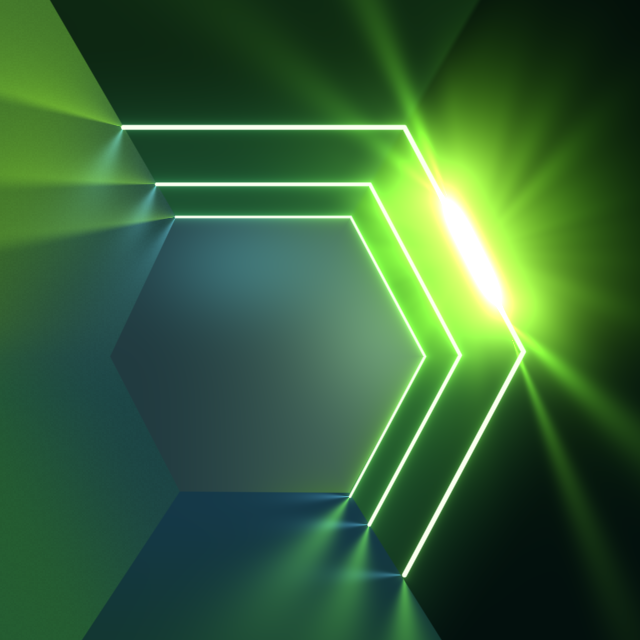
Give the GLSL for this background, as a Shadertoy shader.

```glsl
// Hexagonal corridor with three nested neon strips, a lime flare and fans of light.

const vec2 HEX[6] = vec2[6](vec2(.275,.661), vec2(.548,.661), vec2(.664,.443),
                            vec2(.546,.230), vec2(.281,.232), vec2(.172,.443));
const vec2 FAR_END[6] = vec2[6](vec2(.078,1.), vec2(.749,1.), vec2(1.,.443),
                                vec2(.690,0.), vec2(.128,0.), vec2(0.,.443));
// Walls run clockwise from the ceiling; the seams before them may be soft.
const vec3 WALL_NEAR[6] = vec3[6](vec3(.09,.26,.16), vec3(.10,.28,.12), vec3(.08,.25,.15),
                                  vec3(.08,.22,.28), vec3(.11,.27,.27), vec3(.13,.28,.27));
const vec3 WALL_FAR[6] = vec3[6](vec3(.05,.15,.07), vec3(.01,.05,.04), vec3(.01,.06,.05),
                                 vec3(.07,.21,.19), vec3(.14,.36,.19), vec3(.22,.41,.16));
const float WALL_FLARE[6] = float[6](.35, 1., .35, .03, 0., 0.);
const float SEAM_SOFT[6] = float[6](0., .004, .07, 0., 0., .07);
const float FLARE_SOFT[6] = float[6](0., .05, .09, 0., 0., 0.);

// Each strip has four corners; the widths and fan angles go with the strips.
const vec2 STRIP[12] = vec2[12](
    vec2(.193,.801), vec2(.632,.801), vec2(.818,.4505), vec2(.632,.1016),
    vec2(.245,.712), vec2(.578,.712), vec2(.719,.4450), vec2(.577,.1800),
    vec2(.275,.661), vec2(.548,.661), vec2(.664,.4430), vec2(.547,.2240));
const float STRIP_WIDTH[3] = float[3](.0038, .0029, .0020);
const float FAN_EDGE[3] = float[3](.22, -.02, -.19);
const vec2 FLOOR_DIR[3] = vec2[3](vec2(.02,-1.), vec2(-.32,-1.), vec2(-.75,-1.));

const vec2 FLARE_A = vec2(.697,.6875);
const vec2 FLARE_B = vec2(.779,.525);
const vec3 FLARE_COLOR = vec3(1.05, 1.30, .50);
const vec3 FLARE_REACH = vec3(.125, .170, .085);
const vec3 LIME = vec3(.24, .46, .08);
const vec3 WARM_LIME = vec3(.32, .44, .04);
const vec3 BLUE = vec3(.20, .36, .44);
const float TAU = 6.2831853;

float hash(vec2 p) { return fract(sin(dot(p, vec2(127.1, 311.7))) * 43758.55); }

// Smooth noise around a circle, seamless after n cells.
float ringNoise(float angle, float n) {
    float x = (angle / TAU + .5) * n, i = floor(x), f = fract(x);
    return mix(hash(vec2(mod(i, n), n)), hash(vec2(mod(i + 1., n), n)), f * f * (3. - 2. * f));
}

float segmentDist(vec2 p, vec2 a, vec2 b) {
    vec2 q = p - a, e = b - a;
    return length(q - e * clamp(dot(q, e) / dot(e, e), 0., 1.));
}

// Signed distance to the line a-b, positive on its left.
float side(vec2 p, vec2 a, vec2 b) {
    vec2 e = normalize(b - a), q = p - a;
    return e.x * q.y - e.y * q.x;
}

// Share of the wall between two corridor seams of given softness.
float sector(vec2 p, int i, float softA, float softB) {
    int j = (i + 1) % 6;
    return smoothstep(-softA, softA, -side(p, HEX[i], FAR_END[i]))
         * smoothstep(-softB, softB, side(p, HEX[j], FAR_END[j]));
}

// Soft cone of light from an apex.
float beam(vec2 p, vec2 apex, vec2 dir, float width, float reach) {
    vec2 q = p - apex, d = normalize(dir);
    float a = atan(d.x * q.y - d.y * q.x, dot(q, d)) / width;
    return exp(-a * a - length(q) / reach);
}

void mainImage(out vec4 fragColor, in vec2 fragCoord) {
    vec2 p = fragCoord / iResolution.xy;
    float aa = max(.0012, 1. / iResolution.y);

    // Distance outside the back wall
    float hexDist = -1.;
    for (int i = 0; i < 6; i++) hexDist = max(hexDist, side(p, HEX[i], HEX[(i + 1) % 6]));
    float back = 1. - smoothstep(-aa, aa, hexDist);

    // Corridor walls
    vec3 col = vec3(0);
    float wall[6], flareShare = 0.;
    for (int i = 0; i < 6; i++) {
        int j = (i + 1) % 6;
        wall[i] = (1. - back) * sector(p, i, SEAM_SOFT[i] + aa, SEAM_SOFT[j] + aa);
        col += wall[i] * mix(WALL_NEAR[i], WALL_FAR[i], smoothstep(0., .28, hexDist));
        flareShare += (1. - back) * WALL_FLARE[i] * sector(p, i, FLARE_SOFT[i] + aa, FLARE_SOFT[j] + aa);
    }
    float leftWall = wall[4] + wall[5], rightSide = wall[0] + wall[1] + wall[2];
    col *= 1. + leftWall * .04 * (hash(floor(p * 400.)) - .5);

    // Back wall with a blue and a green bloom
    vec3 backColor = mix(vec3(.13,.23,.25), vec3(.25,.38,.34), smoothstep(.2, .6, p.x));
    vec2 blueOff = (p - vec2(.38,.59)) / vec2(.15,.09), greenOff = (p - vec2(.61,.48)) / .13;
    backColor += vec3(.06,.15,.17) * exp(-dot(blueOff, blueOff));
    backColor += vec3(.16,.21,.12) * exp(-dot(greenOff, greenOff));
    backColor += vec3(.03,.10,-.10) * exp(hexDist / .025) * smoothstep(.35, .6, p.x);
    col += back * backColor;

    // Flare halo split into rays
    float flareDist = segmentDist(p, FLARE_A, FLARE_B);
    vec2 q = p - mix(FLARE_A, FLARE_B, .5);
    float angle = atan(q.y, q.x);
    float rays = .6 * ringNoise(angle, 17.) + .4 * ringNoise(angle, 43.);
    rays = mix(1., .5 + rays, smoothstep(.03, .2, flareDist));
    vec3 halo = FLARE_COLOR * exp(-flareDist / FLARE_REACH - pow(flareDist / .31, 2.));
    col += halo * rays * (flareShare + .08 * back);

    // Long beams leaving the flare
    float beams = beam(p, vec2(.70,.69), vec2(-.127,.31), .09, .28)
                + beam(p, vec2(.79,.50), vec2(.21,-.19), .13, .24)
                + beam(p, vec2(.80,.47), vec2(.17,-.43), .08, .24)
                + .5 * beam(p, vec2(.69,.69), vec2(-.36,.31), .13, .32);
    col += LIME * beams * rightSide;

    // Neon strips and the light spilled from their ends
    for (int s = 0; s < 3; s++) {
        int k = s * 4;
        vec2 start = STRIP[k], end = STRIP[k + 3], away = start - p;
        float d = 1.;
        for (int i = 0; i < 3; i++) d = min(d, segmentDist(p, STRIP[k + i], STRIP[k + i + 1]));
        float fanAngle = atan(-away.y, away.x) - FAN_EDGE[s];
        float fan = smoothstep(-.04, .10, fanAngle) * exp(-max(fanAngle, 0.) * 2. - length(away) / .28);
        col += leftWall * (WARM_LIME * fan * .8 + BLUE * beam(p, start, vec2(-.44,-.9), .3, .07));
        col += wall[3] * (LIME * 1.1 * beam(p, end, FLOOR_DIR[s], .30, .16)
                        + BLUE * beam(p, end, vec2(-1,0), .14, .05));
        vec3 tint = mix(vec3(.20,.55,.32), vec3(.42,.76,.24), smoothstep(.35, .65, p.x));
        col += tint * (.55 * exp(-d / .0055) + .09 * rightSide * exp(-d / .035));
        col = mix(col, vec3(.98,1.,.94), 1. - smoothstep(STRIP_WIDTH[s] - aa, STRIP_WIDTH[s] + aa, d));
    }

    // White heart of the flare, tapered at both ends
    float across = side(p, FLARE_A, FLARE_B) / .017;
    float along = dot(q, normalize(FLARE_B - FLARE_A)) / .088;
    col += vec3(1.4,1.4,1.25) * exp(-across * across - pow(along, 4.));
    fragColor = vec4(clamp(col, 0., 1.), 1.);
}
```
